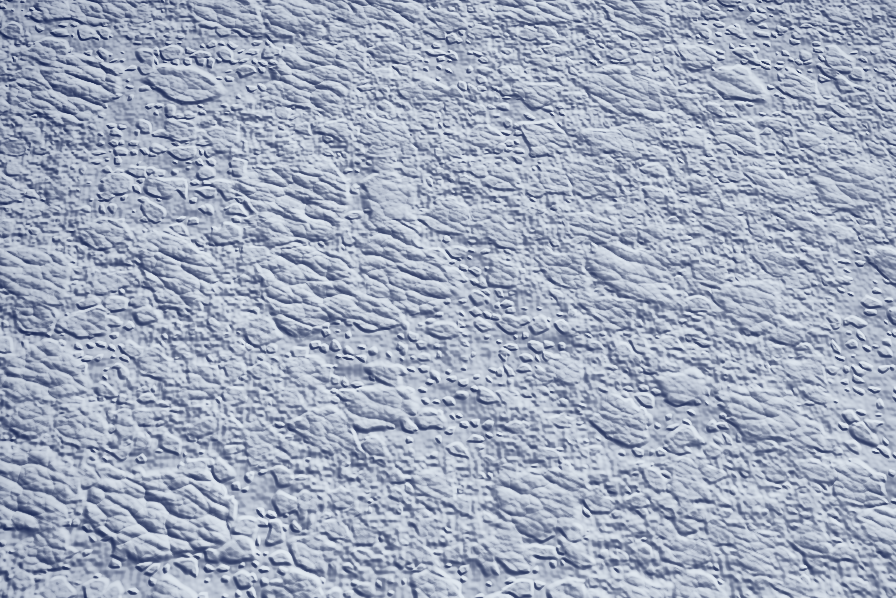
Give the GLSL for this texture, as a Shadertoy shader.

```glsl
// Aerial view of crevassed ice floes frozen into snowy, rubble-strewn sea ice.

const vec3 SHADOW_BLUE = vec3(0.20, 0.25, 0.40);
const vec3 SUNLIT_SNOW = vec3(0.82, 0.85, 0.89);
const vec2 SUN_DIR = vec2(0.50, 0.866);   // towards the light
const float SLOPE_STEP = 0.004;           // distance over which slope is measured
const float FLAT_TONE = 0.81;             // brightness of level snow
const float GLINT = 0.30;                 // extra tone on sunny slopes
const float SHADE = 0.88;                 // tone lost on shaded slopes
const float PERSPECTIVE = 0.35;           // shrinking towards the top
const float DRIFT_ANGLE = -0.42;          // common direction of floes and cracks
const float SMALLEST_CELL = 0.024;        // spacing of the finest floes
const float CELL_GROWTH = 2.15;           // spacing ratio between floe layers
const int FLOE_LAYERS = 4;
const int FLOE_SIDES = 5;
const float RIM_SLOPE = 0.80;
const float VIGNETTE = 0.22;
const float TAU = 6.28318;

float hash(vec2 p) {
    return fract(sin(dot(p, vec2(127.1, 311.7))) * 43758.5453);
}

vec2 hash2(vec2 p) {
    return vec2(hash(p), hash(p + 41.3));
}

float noise(vec2 p) {
    vec2 i = floor(p), f = fract(p);
    f = f * f * (3.0 - 2.0 * f);
    return mix(mix(hash(i), hash(i + vec2(1, 0)), f.x),
               mix(hash(i + vec2(0, 1)), hash(i + vec2(1, 1)), f.x), f.y);
}

vec2 alongAxis(vec2 p, float angle) {
    float c = cos(angle), s = sin(angle);
    return vec2(c * p.x + s * p.y, c * p.y - s * p.x);
}

// Rounded irregular polygons, one per cell: x = depth inside, y = seed
vec2 floes(vec2 p, float density) {
    vec2 best = vec2(-1.0, 0.0);
    for (int y = -1; y <= 1; y++)
    for (int x = -1; x <= 1; x++) {
        vec2 id = floor(p) + vec2(x, y);
        float seed = hash(id + 9.7);
        if (hash(id + 3.1) > density) continue;
        vec2 centre = id + 0.5 + 0.45 * (hash2(id) - 0.5);
        float angle = DRIFT_ANGLE + 0.7 * (hash(id + 5.9) - 0.5);
        vec2 v = alongAxis(p - centre, angle) * vec2(0.74, 1.0);
        float radius = mix(0.20, 0.43, seed);
        float sum = 0.0;
        for (int k = 0; k < FLOE_SIDES; k++) {
            vec2 r = hash2(id + 13.7 * float(k + 1));
            float a = TAU * (float(k) + 0.6 * r.x) / float(FLOE_SIDES);
            float side = dot(v, vec2(cos(a), sin(a))) - radius * mix(0.70, 1.05, r.y);
            sum += exp(22.0 * side);
        }
        float depth = -log(sum) / 22.0;
        if (depth > best.x) best = vec2(depth, seed);
    }
    return best;
}

// Long pillows of ice parted by sharp creases
float pillows(vec2 p, float grain) {
    vec2 v = alongAxis(p, DRIFT_ANGLE) / grain * vec2(0.5, 1.0);
    v += 0.7 * vec2(noise(v * 0.9), noise(v * 0.9 + 23.0));
    float nearest = 2.0;
    for (int y = -1; y <= 1; y++)
    for (int x = -1; x <= 1; x++) {
        vec2 id = floor(v) + vec2(x, y);
        vec2 d = id + hash2(id) - v;
        nearest = min(nearest, dot(d, d));
    }
    return -grain * nearest;
}

float terrain(vec2 p) {
    // Wind-packed snow with patches of smooth refrozen water
    float roughness = mix(0.35, 1.0, smoothstep(0.25, 0.55, noise(p * 6.0)));
    float fine = 0.0056 * noise(p / 0.007);
    float h = roughness * (fine + 0.010 * noise(p / 0.017 + 8.0))
            + 0.013 * noise(p / 0.06 + 31.0);

    // Floes, from small rubble to large bergs on top
    vec2 wobbled = p + 0.014 * (vec2(noise(p * 32.0), noise(p * 32.0 + 17.0)) - 0.5);
    float cell = SMALLEST_CELL;
    for (int i = 0; i < FLOE_LAYERS; i++) {
        float layer = float(i);
        vec2 floe = floes(wobbled / cell + 7.3 * layer, 0.62);
        float rim = 0.026 * sqrt(cell);
        float cover = smoothstep(0.0, rim, floe.x * cell);
        if (cover > 0.0) {
            float grain = 0.008 + 0.058 * cell;
            float crackle = 0.22 + 0.55 * floe.y * smoothstep(0.03, 0.2, cell);
            float relief = pillows(p, grain) + 0.5 * pillows(p + 4.7, grain * 0.45);
            float top = RIM_SLOPE * rim + 0.013 * noise(p / 0.06 + 31.0)
                      + 0.006 + crackle * relief + 0.35 * fine;
            h = mix(h, top, cover);
        }
        cell *= CELL_GROWTH;
    }
    return h;
}

void mainImage(out vec4 fragColor, in vec2 fragCoord) {
    vec2 uv = fragCoord / iResolution.y;
    float centreX = 0.5 * iResolution.x / iResolution.y;
    vec2 ground = vec2(uv.x - centreX, uv.y) * (1.0 + PERSPECTIVE * uv.y) + 5.0;

    // Slope facing the sun, softly limited at both ends
    vec2 offset = 0.5 * SLOPE_STEP * SUN_DIR;
    float slope = (terrain(ground - offset) - terrain(ground + offset)) / SLOPE_STEP;
    float tone = FLAT_TONE + GLINT * (1.0 - exp(-2.0 * max(slope, 0.0)))
               - SHADE * (1.0 - exp(1.7 * min(slope, 0.0)));

    // Darkening towards the far upper left
    tone -= VIGNETTE * smoothstep(0.5, 1.3, length(uv - vec2(centreX + 0.15, 0.35)));
    fragColor = vec4(mix(SHADOW_BLUE, SUNLIT_SNOW, tone), 1.0);
}
```
